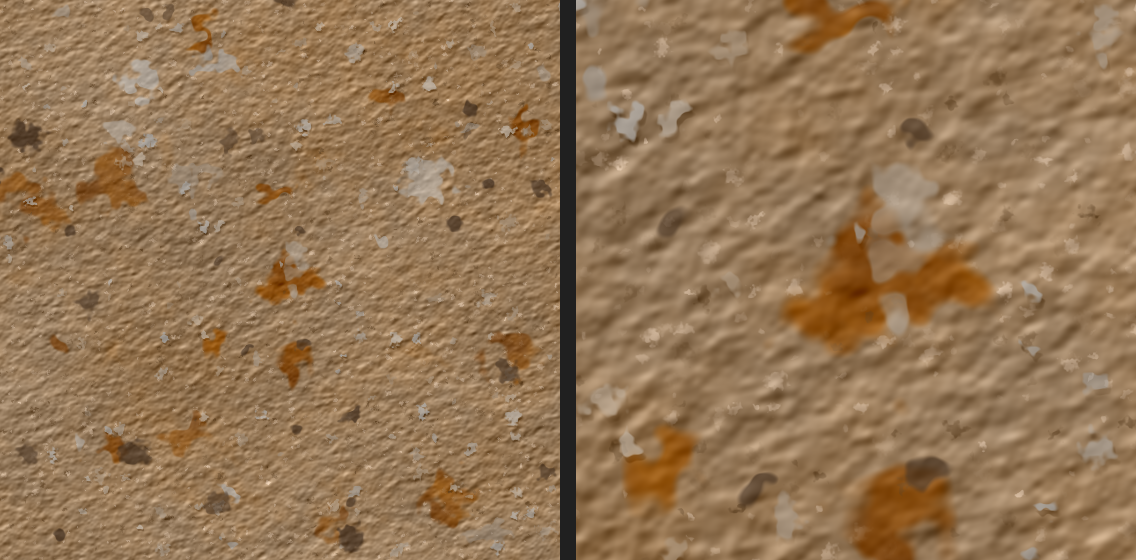
Left, the full canvas; right, a detail of the centre.
This texture is drawn by a WebGL 1 fragment shader. Its source:

```glsl
precision highp float;
uniform vec2 u_resolution;

// Colours
const vec3 GREY_SAND = vec3(0.595, 0.490, 0.375);
const vec3 WARM_SAND = vec3(0.580, 0.440, 0.285);
const vec3 RUST_DARK = vec3(0.440, 0.225, 0.030);
const vec3 RUST_LIGHT = vec3(0.600, 0.350, 0.070);
const vec3 STONE_COOL = vec3(0.630, 0.630, 0.630);
const vec3 STONE_PALE = vec3(0.750, 0.690, 0.620);
const vec3 GLINT = vec3(0.780, 0.680, 0.580);
const vec3 DARK_STONE = vec3(0.290, 0.210, 0.140);
const vec3 PIT = vec3(0.400, 0.290, 0.170);

// Feature density, in cells across the canvas
const float RUST_CELLS = 7.0;
const float STONE_CELLS = 11.0;
const float PEBBLE_CELLS = 29.0;
const float GLINT_CELLS = 76.0;
const float PIT_CELLS = 62.0;
const float DARK_CELLS = 14.0;
const float GRAIN_CELLS = 58.0;

// Surface
const float GRAIN_TILT = 0.45;
const float RELIEF_GAIN = 0.50;
const float BAND_GAIN = 0.13;
const vec2 LIGHT_STEP = vec2(-0.0016, 0.0036);

float hash(vec2 p) {
  vec3 q = fract(p.xyx * 0.1031);
  q += dot(q, q.yzx + 33.33);
  return fract((q.x + q.y) * q.z);
}

float noise(vec2 p) {
  vec2 i = floor(p), f = fract(p);
  f = f * f * (3.0 - 2.0 * f);
  return mix(mix(hash(i), hash(i + vec2(1.0, 0.0)), f.x),
             mix(hash(i + vec2(0.0, 1.0)), hash(i + 1.0), f.x), f.y);
}

vec2 rotate(vec2 p, float angle) {
  float c = cos(angle), s = sin(angle);
  return vec2(c * p.x + s * p.y, c * p.y - s * p.x);
}

float fbm(vec2 p) {
  float sum = 0.0, weight = 0.5;
  for (int i = 0; i < 4; i++) {
    sum += weight * noise(p);
    p = rotate(p, 0.6) * 2.03 + 17.0;
    weight *= 0.5;
  }
  return sum / 0.9375;
}

// Height of the sand, with grains drawn out along the tilt
float relief(vec2 p) {
  vec2 q = rotate(p, GRAIN_TILT) * vec2(0.75, 1.15) * GRAIN_CELLS + 40.0;
  return 0.5 * noise(q) + 0.5 * noise(rotate(q, 0.35) * 1.9 + 9.0)
       + 0.2 * noise(rotate(q, -0.4) * 3.6 + 23.0);
}

// Scattered ragged chips: x is coverage, y a random value per chip
vec2 chips(vec2 p, float cells, float share, float ragged, float soft, float seed) {
  vec2 q = p * cells + seed * 13.0;
  vec2 warp = vec2(noise(q * 4.0 + 5.0), noise(q * 4.0 + 71.0)) - 0.5;
  warp += 0.6 * (vec2(noise(q * 9.0 + 31.0), noise(q * 9.0 + 97.0)) - 0.5);
  vec2 home = floor(q);
  vec2 found = vec2(0.0);
  for (int y = -1; y <= 1; y++) {
    for (int x = -1; x <= 1; x++) {
      vec2 cell = home + vec2(float(x), float(y));
      float size = hash(cell + 3.7);
      float pick = hash(cell + 57.3);
      vec2 centre = cell + 0.2 + 0.6 * vec2(hash(cell + 11.1), hash(cell + 29.9));
      float radius = mix(0.14, 0.42, size * size);
      float aspect = mix(0.5, 0.95, hash(cell + 83.1));
      float angle = GRAIN_TILT + 2.4 * (hash(cell + 41.9) - 0.5);
      vec2 d = rotate(q - centre + warp * ragged * (0.4 + size), angle);
      float dist = length(d / (radius * vec2(1.0, aspect)));
      float cover = step(pick, share) * (1.0 - smoothstep(1.0 - soft, 1.0 + soft, dist));
      if (cover > found.x) found = vec2(cover, hash(cell + 19.3));
    }
  }
  return found;
}

void main() {
  vec2 p = gl_FragCoord.xy / u_resolution.y;

  // Broad sand tones and slanting bands
  float patches = fbm(p * 3.5 + 7.0);
  float mottle = fbm(p * 24.0 + 50.0);
  float warmth = 0.4 + 1.3 * (patches - 0.5) + 1.1 * (mottle - 0.5)
               + 0.35 * (p.x * 0.5 + p.y - 0.75);
  vec3 color = mix(GREY_SAND, WARM_SAND, clamp(warmth, 0.0, 1.0));
  float bands = fbm(rotate(p, 0.2) * vec2(2.5, 7.0) + 31.0);
  color += BAND_GAIN * (bands - 0.5) + 0.10 * (mottle - 0.5);

  // Rust stains and lumps
  vec2 stain = chips(p, 6.0, 0.3, 0.5, 0.7, 9.0);
  color = mix(color, RUST_LIGHT, 0.25 * stain.x * mottle);
  vec2 rust = chips(p, RUST_CELLS, 0.32, 0.38, 0.28, 1.0);
  vec3 rustColor = mix(RUST_DARK, RUST_LIGHT,
                       clamp(0.5 + 2.0 * (mottle - 0.5) + 0.5 * (rust.y - 0.5), 0.0, 1.0));
  color = mix(color, rustColor, rust.x * mix(0.6, 1.0, rust.y));

  // Fine pits and glinting grains
  vec2 pit = chips(p, PIT_CELLS, 0.16, 0.35, 0.45, 2.0);
  color = mix(color, PIT, 0.65 * pit.x * pit.y);
  vec2 glint = chips(p, GLINT_CELLS, 0.26, 0.3, 0.45, 3.0);
  color = mix(color, GLINT, 0.75 * glint.x * glint.y * (1.0 - 0.8 * rust.x));

  // Small pebbles with a thin shadow below
  vec2 pebble = chips(p, PEBBLE_CELLS, 0.2, 0.35, 0.3, 4.0);
  vec2 shadow = chips(p + LIGHT_STEP, PEBBLE_CELLS, 0.2, 0.35, 0.3, 4.0);
  color -= 0.12 * shadow.x * shadow.y * (1.0 - pebble.x);
  vec3 pebbleColor = mix(STONE_COOL, STONE_PALE, fract(pebble.y * 7.0));
  color = mix(color, pebbleColor, pebble.x * mix(0.2, 0.9, pebble.y));

  // Larger pale stones and dark fragments
  vec2 stone = chips(p, STONE_CELLS, 0.2, 0.4, 0.22, 5.0);
  vec3 stoneColor = mix(STONE_COOL, STONE_PALE, 0.7 * fract(stone.y * 5.0));
  stoneColor += 0.2 * (mottle - 0.5);
  color = mix(color, stoneColor, stone.x * mix(0.3, 0.85, stone.y));
  vec2 dark = chips(p, DARK_CELLS, 0.11, 0.25, 0.25, 6.0);
  color = mix(color, DARK_STONE, dark.x * mix(0.4, 0.9, dark.y));

  // Raking light over the grains
  float slope = relief(p) - relief(p + LIGHT_STEP);
  float smoothness = max(max(stone.x, dark.x), max(0.8 * rust.x, pebble.x));
  color += RELIEF_GAIN * slope * (1.0 - 0.55 * smoothness);
  gl_FragColor = vec4(clamp(color, 0.0, 1.0), 1.0);
}
```
